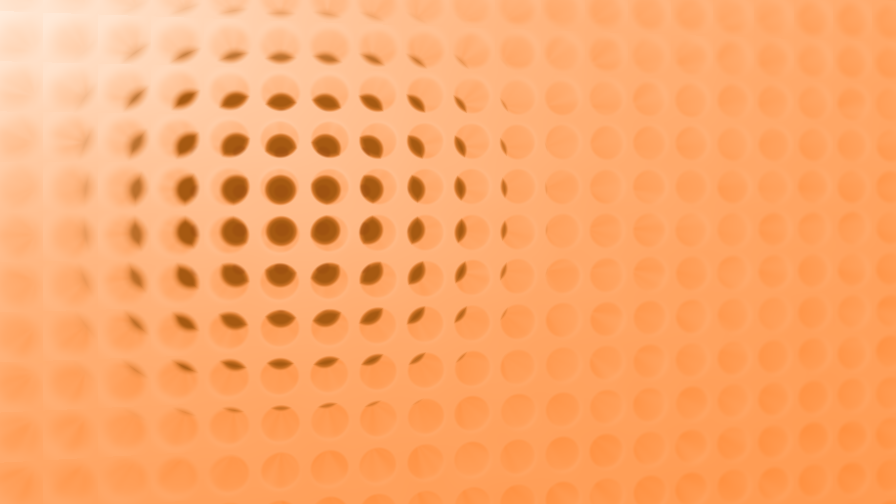
Write a WebGL 2 fragment shader that draws this pattern.

```glsl
#version 300 es
precision highp float;

uniform vec2 u_resolution;
out vec4 fragColor;

float hash(vec2 p) {
    vec3 a = fract(vec3(p.xyx) * vec3(0.1031, 0.103, 0.0973));
    a += dot(a, a.yzx + 33.33);
    return fract((a.x + a.y) * a.z);
}

float noise(vec2 p) {
    vec2 i = floor(p), f = fract(p);
    f = f * f * (3.0 - 2.0 * f);
    return mix(mix(hash(i), hash(i + vec2(1, 0)), f.x),
               mix(hash(i + vec2(0, 1)), hash(i + vec2(1, 1)), f.x), f.y);
}

// Sheet turned away to the right, measured in hole pitches
vec2 sheetCoords(vec2 p) {
    vec2 d = p - vec2(0.5556, 0.6296);
    float column = d.x / (0.0995 - 0.01065 * d.x);
    return vec2(column, d.y * (1.0 + 0.01065 * column) / 0.094);
}

// Light falling from the upper left corner
float sheetLight(vec2 uv) {
    vec2 corner = uv - vec2(0.0, 1.0);
    vec2 glow = (uv - vec2(0.38, 0.6)) * vec2(1.6, 1.3);
    return 0.2 * (1.0 - uv.x) + 0.3 * uv.y + 0.35 * uv.y * (1.0 - uv.x)
         + 0.7 * exp(-8.0 * dot(corner, corner))
         + 0.16 * exp(-9.0 * dot(glow, glow));
}

void main() {
    vec2 uv = gl_FragCoord.xy / u_resolution;
    vec2 sheet = sheetCoords(gl_FragCoord.xy / u_resolution.y);
    vec2 id = round(sheet);
    vec2 q = sheet - id + 0.02 * (vec2(hash(id + 40.0), hash(id + 71.0)) - 0.5);

    // Far end of each tube slides toward the viewing axis
    vec2 slide = (vec2(0.2, -0.5) - id) * vec2(0.115, 0.13);
    vec2 toAxis = slide / max(length(slide), 0.01);
    float blur = 0.035 + 0.17 * smoothstep(0.32, 0.0, uv.x)
               + 0.08 * smoothstep(0.75, 1.0, uv.y)
               + 0.04 * smoothstep(0.5, 1.0, uv.x);

    float rim = length(q) - 0.38;
    float opening = max(rim, length(q - slide) - 0.31);
    float inside = smoothstep(blur, -blur, rim);

    // Tube wall: shade, lit far side and faint streaks along the tube
    float light = sheetLight(uv);
    float near = exp(-0.035 * dot(id, id));
    vec2 ray = q - slide * 0.6;
    float streak = noise(ray / max(length(ray), 0.02) * 3.0 + id * 17.0) - 0.5;
    float wall = -0.11 - 0.2 * near - 0.22 * dot(q, toAxis)
               + 0.13 * streak * smoothstep(0.02, 0.2, length(ray));
    light += wall * inside;

    // Thin bright lip opposite the opening
    float lip = exp(-pow(rim / (0.03 + blur), 2.0));
    light += 0.09 * lip * max(-dot(q, toAxis) / 0.38, 0.0);
    light += 0.04 * (noise(sheet * 1.3) - 0.5);

    vec3 color = mix(vec3(1.0, 0.6, 0.31), vec3(1.0, 0.8, 0.65), light);
    color = clamp(color, 0.0, 1.0);

    // Dark opening with a small deeper core
    vec3 shadow = mix(vec3(0.86, 0.48, 0.17), vec3(0.65, 0.35, 0.07),
                      smoothstep(0.02, -0.11, opening));
    float core = smoothstep(0.04, -0.04, length(q - slide * 1.5) - 0.14);
    shadow = mix(shadow, vec3(0.6, 0.29, 0.06), 0.5 * core);
    float fade = smoothstep(-5.0, -2.0, id.x) * smoothstep(6.5, 4.0, length(slide) * 8.0);
    fade *= 1.0 - 0.5 * smoothstep(0.8, 0.97, uv.y);
    color = mix(color, shadow, smoothstep(blur, -blur, opening) * fade);

    fragColor = vec4(color, 1.0);
}
```
